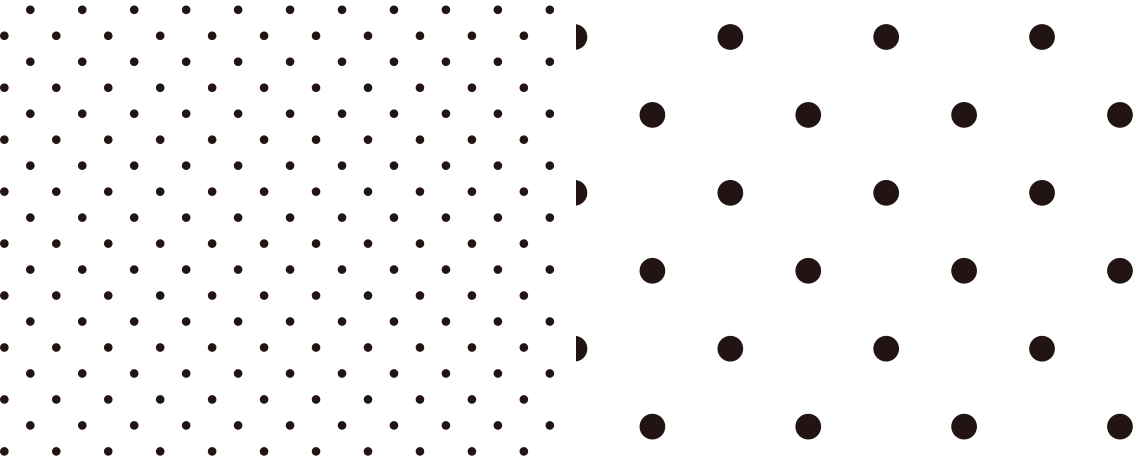
Left: the whole. Right: its middle third, enlarged.
A WebGL 1 fragment shader for this pattern:

```glsl
precision highp float;
// Staggered rows of small dark polka dots on a white ground.

uniform vec2 u_resolution;

// Lengths are fractions of the canvas height.
#define PITCH 0.11294
#define DOT_RADIUS 0.0093
#define FIRST_DOT vec2(0.0094, 0.0187)
#define EDGE_PIXELS 1.3
#define INK vec3(0.13, 0.08, 0.07)
#define PAPER vec3(1.0)

// Distance to the nearest point of a square grid with unit spacing.
float gridDistance(vec2 p) {
  return length(fract(p + 0.5) - 0.5);
}

void main() {
  vec2 position = gl_FragCoord.xy / u_resolution.y;
  vec2 cell = (position - FIRST_DOT) / PITCH;

  // Two square grids, the second shifted by half a cell.
  float centerDistance = PITCH * min(gridDistance(cell), gridDistance(cell + 0.5));

  // Antialiased disc.
  float halfEdge = 0.5 * EDGE_PIXELS / u_resolution.y;
  float coverage = 1.0 - smoothstep(-halfEdge, halfEdge, centerDistance - DOT_RADIUS);

  gl_FragColor = vec4(mix(PAPER, INK, coverage), 1.0);
}
```
